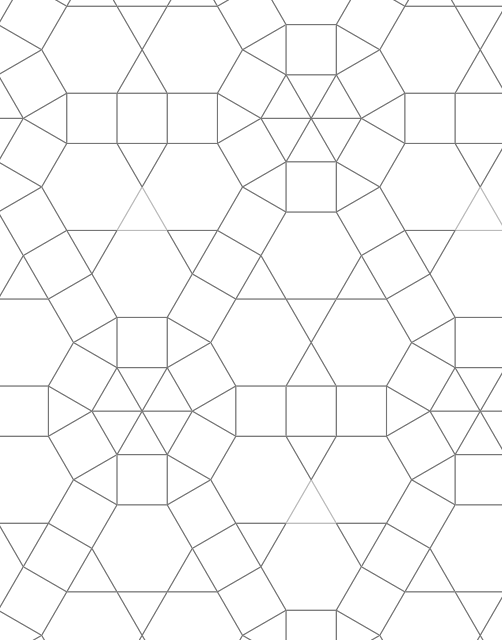
A Shadertoy shader for this pattern:

```glsl
// Thin-line tiling of spoked hexagons, squares, triangles and hexagons on white.

const float SQRT3 = 1.7320508;
const float PERIOD = 0.5283;               // wheel spacing, in canvas heights
const vec2 WHEEL = vec2(0.4862, 0.8151);   // centre of one wheel
const float LINE_WIDTH = 0.00131;          // in canvas heights
const float FAINT = 0.5;                   // strength of the pale triangles
const vec3 PAPER = vec3(1.0);
const vec3 INK = vec3(0.2);

float segmentDistance(vec2 p, vec2 a, vec2 b) {
    vec2 ap = p - a, ab = b - a;
    return length(ap - ab * clamp(dot(ap, ab) / dot(ab, ab), 0.0, 1.0));
}

// Offset from the nearest point of a triangular lattice.
vec2 hexRepeat(vec2 p, float period) {
    vec2 cell = period * vec2(1.0, SQRT3);
    vec2 a = mod(p + 0.5 * cell, cell) - 0.5 * cell;
    vec2 b = mod(p, cell) - 0.5 * cell;
    return dot(a, a) < dot(b, b) ? a : b;
}

// Mirrors the plane into the wedge from 0 to 30 degrees.
vec2 foldWedge(vec2 p) {
    vec2 normal = vec2(-0.5, 0.5 * SQRT3);
    p = abs(p);
    p -= 2.0 * max(dot(p, normal), 0.0) * normal;
    return vec2(p.x, abs(p.y));
}

// Part of a filter-wide window covered by a line.
float lineCoverage(float d, float width, float window) {
    float inner = max(d - 0.5 * width, -0.5 * window);
    float outer = min(d + 0.5 * width, 0.5 * window);
    return max(outer - inner, 0.0) / window;
}

// Wheel, its ring of squares and triangles, and the rows of three squares.
float frameDistance(vec2 p, float ring, float mid) {
    vec2 rim = vec2(1.0, 0.0);
    vec2 corner = vec2(ring, 0.5);
    vec2 rowSplit = vec2(mid - 0.5, 0.5);
    float d = segmentDistance(p, vec2(0.0), rim);
    d = min(d, segmentDistance(p, rim, vec2(0.5, 0.5 * SQRT3)));
    d = min(d, segmentDistance(p, rim, corner));
    d = min(d, segmentDistance(p, vec2(ring, 0.0), corner));
    d = min(d, segmentDistance(p, corner, corner + vec2(-0.5, 0.5 * SQRT3)));
    d = min(d, segmentDistance(p, corner, vec2(mid, 0.5)));
    d = min(d, segmentDistance(p, vec2(rowSplit.x, 0.0), rowSplit));
    return min(d, segmentDistance(p, rowSplit, rowSplit + vec2(0.5, 0.5 * SQRT3)));
}

// Triangle at the centre of each group of three hexagons.
float coreDistance(vec2 p, float mid) {
    vec2 apex = vec2(mid, 0.5 + 0.5 * SQRT3);
    return segmentDistance(p, apex, apex + vec2(-0.5, 0.5 * SQRT3));
}

void mainImage(out vec4 fragColor, in vec2 fragCoord) {
    // Lengths below are in tile edges.
    float ring = 1.0 + 0.5 * SQRT3;
    float mid = ring + 1.5;
    float edge = PERIOD / (2.0 * mid);

    vec2 p = hexRepeat((fragCoord / iResolution.y - WHEEL) / edge, 2.0 * mid);
    vec2 q = foldWedge(p);

    // Upward core triangles are pale, downward ones full strength.
    float coreStrength = p.y * (3.0 * p.x * p.x - p.y * p.y) < 0.0 ? FAINT : 1.0;

    float window = 1.25 / iResolution.y;
    float frame = lineCoverage(frameDistance(q, ring, mid) * edge, LINE_WIDTH, window);
    float core = lineCoverage(coreDistance(q, mid) * edge, LINE_WIDTH, window);
    float ink = max(frame, core * coreStrength);

    fragColor = vec4(mix(PAPER, INK, ink), 1.0);
}
```
